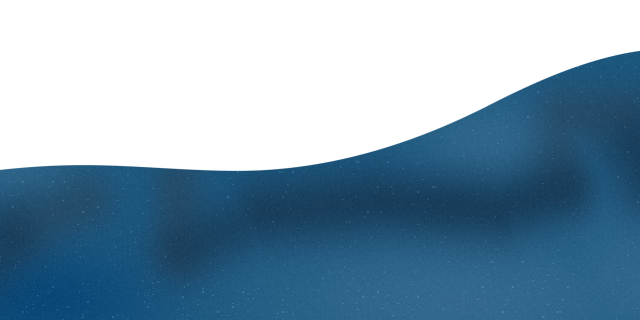
This background is drawn by a WebGL 1 fragment shader. Its source:

```glsl
precision highp float;
// A white sky over a blue hillside with soft, blurred shadows and fine grain.
// The ridge joins cubic Hermite spans; shadows are Gaussian strokes around
// line segments, and broad elliptical glows tint the slope beneath them.

uniform vec2 u_resolution;

const vec3 SKY = vec3(1.0);
const vec3 MID_BLUE = vec3(0.105, 0.34, 0.495);
const vec3 LIGHT_BLUE = vec3(0.20, 0.41, 0.55);
const vec3 DEEP_BLUE = vec3(0.035, 0.28, 0.47);
const vec3 SHADOW = vec3(0.095, 0.235, 0.35);
const vec3 SLATE = vec3(0.15, 0.29, 0.40);
const float GRAIN_CELLS = 256.0;
const float GRAIN_AMOUNT = 0.026;
const float SPECK_CHANCE = 0.018;
const float SPECK_AMOUNT = 0.075;

float hash(vec2 p) {
  return fract(sin(dot(p, vec2(127.1, 311.7))) * 43758.5453);
}

// Cubic from point a to point b with the given end slopes.
float hermite(float x, vec2 a, vec2 b, float slopeA, float slopeB) {
  float width = b.x - a.x;
  float t = (x - a.x) / width;
  float s = 1.0 - t;
  return mix(a.y, b.y, t * t * (3.0 - 2.0 * t))
       + width * t * s * (s * slopeA - t * slopeB);
}

float ridge(float x) {
  vec2 start = vec2(0.0, 0.469);
  vec2 crest = vec2(0.26, 0.484);
  vec2 dip = vec2(0.742, 0.466);
  vec2 rise = vec2(1.53, 0.672);
  vec2 finish = vec2(2.0, 0.841);
  if (x < crest.x) return hermite(x, start, crest, 0.11, 0.0);
  if (x < dip.x) return hermite(x, crest, dip, 0.0, 0.0);
  if (x < rise.x) return hermite(x, dip, rise, 0.0, 0.51);
  return hermite(x, rise, finish, 0.51, 0.14);
}

float glow(vec2 p, vec2 center, vec2 radius) {
  vec2 d = (p - center) / radius;
  return exp(-dot(d, d));
}

// Soft stroke around the segment from a to b.
float stroke(vec2 p, vec2 a, vec2 b, float radius) {
  vec2 ab = b - a;
  float t = clamp(dot(p - a, ab) / dot(ab, ab), 0.0, 1.0);
  vec2 d = (p - a - ab * t) / radius;
  return exp(-dot(d, d));
}

vec3 slopeColor(vec2 p) {
  // Broad tints
  float light = glow(p, vec2(1.45, 0.06), vec2(0.75, 0.25));
  light = max(light, 0.85 * glow(p, vec2(1.53, 0.56), vec2(0.28, 0.16)));
  light = max(light, 0.75 * glow(p, vec2(0.02, 0.46), vec2(0.28, 0.10)));
  light = max(light, 0.85 * glow(p, vec2(2.0, 0.12), vec2(0.4, 0.28)));
  vec3 color = mix(MID_BLUE, LIGHT_BLUE, light);
  color = mix(color, DEEP_BLUE, glow(p, vec2(0.13, 0.06), vec2(0.35, 0.16)));

  // Dark central band, with smaller shadows at both sides
  float dark = 0.75 * stroke(p, vec2(0.57, 0.22), vec2(0.82, 0.33), 0.10);
  dark = max(dark, 0.92 * stroke(p, vec2(0.82, 0.335), vec2(1.18, 0.37), 0.11));
  dark = max(dark, 0.95 * stroke(p, vec2(1.18, 0.37), vec2(1.56, 0.345), 0.105));
  dark = max(dark, 0.92 * stroke(p, vec2(1.56, 0.345), vec2(1.76, 0.41), 0.10));
  dark = max(dark, 0.88 * stroke(p, vec2(2.0, 0.54), vec2(2.04, 0.45), 0.12));
  dark = max(dark, 0.80 * stroke(p, vec2(-0.05, 0.17), vec2(0.03, 0.25), 0.10));

  // Greyer shadows
  float slate = 0.80 * stroke(p, vec2(0.06, 0.29), vec2(0.27, 0.37), 0.095);
  slate = max(slate, 0.80 * stroke(p, vec2(0.555, 0.43), vec2(0.56, 0.21), 0.08));
  slate = max(slate, 0.70 * stroke(p, vec2(1.75, 0.44), vec2(1.75, 0.62), 0.085));
  slate = max(slate, 0.85 * stroke(p, vec2(1.77, 0.64), vec2(1.95, 0.64), 0.10));
  color = mix(color, SLATE, slate);
  return mix(color, SHADOW, dark);
}

void main() {
  vec2 p = gl_FragCoord.xy / u_resolution * vec2(2.0, 1.0);
  float pixel = 1.0 / u_resolution.y;

  // Fine grain with sparse pale specks
  vec2 cell = floor(p * GRAIN_CELLS);
  float grain = (hash(cell) - 0.5) * GRAIN_AMOUNT;
  grain += SPECK_AMOUNT * step(1.0 - SPECK_CHANCE, hash(cell + 41.0));
  vec3 hill = slopeColor(p) + grain;

  // Smooth ridge edge, corrected for its steepness
  float height = ridge(p.x);
  float steepness = (ridge(p.x + pixel) - height) / pixel;
  float edge = (height - p.y) / sqrt(1.0 + steepness * steepness);
  float cover = smoothstep(-0.75 * pixel, 0.75 * pixel, edge);
  gl_FragColor = vec4(mix(SKY, hill, cover), 1.0);
}
```
